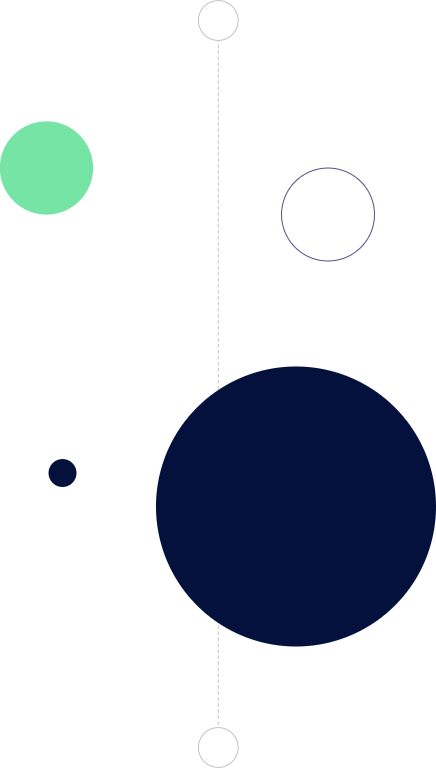
This background is drawn by a WebGL 2 fragment shader. Its source:

```glsl
#version 300 es
precision highp float;
// Flat discs and thin rings on white, around a dashed vertical axis.
uniform vec2 u_resolution;
out vec4 outColor;

// Signed distance to a circle; lengths are fractions of the canvas height.
float circle(vec2 p, vec2 center, float radius) {
    return length(p - center) - radius;
}

// Smooth coverage of a filled shape.
float fill(float d, float pixel) {
    return clamp(0.5 - d / pixel, 0.0, 1.0);
}

// Coverage of a line of the given width, also when thinner than a pixel.
float stroke(float d, float width, float pixel) {
    return fill(d - 0.5 * width, pixel) - fill(d + 0.5 * width, pixel);
}

void main() {
    float pixel = 1.0 / u_resolution.y;
    vec2 p = gl_FragCoord.xy * pixel;
    const vec3 navy = vec3(0.016, 0.067, 0.235);
    const vec3 mint = vec3(0.463, 0.894, 0.643);
    const vec3 violet = vec3(0.33, 0.31, 0.52);
    const vec3 gray = vec3(0.74);
    vec3 color = vec3(1.0);

    // Dashed axis, mirrored about the middle of the canvas
    vec2 axis = vec2(p.x - 0.2842, abs(p.y - 0.5));
    float period = 0.0078;
    float dashDistance = (abs(fract(p.y / period) - 0.5) - 0.29) * period;
    float dashes = fill(dashDistance, pixel) * fill(axis.y - 0.4466, pixel);
    color = mix(color, gray, dashes * stroke(axis.x, 0.0012, pixel));

    // Rings at both ends of the axis, and the free ring
    float endRing = circle(axis, vec2(0.0, 0.4733), 0.0259);
    color = mix(color, gray, stroke(endRing, 0.0012, pixel));
    float freeRing = circle(p, vec2(0.4271, 0.7207), 0.0605);
    color = mix(color, violet, stroke(freeRing, 0.0013, pixel));

    // Filled discs
    color = mix(color, mint, fill(circle(p, vec2(0.0605, 0.7813), 0.0607), pixel));
    float darkDiscs = min(circle(p, vec2(0.3854, 0.3405), 0.1823),
                          circle(p, vec2(0.0814, 0.3841), 0.0182));
    color = mix(color, navy, fill(darkDiscs, pixel));

    outColor = vec4(color, 1.0);
}
```
